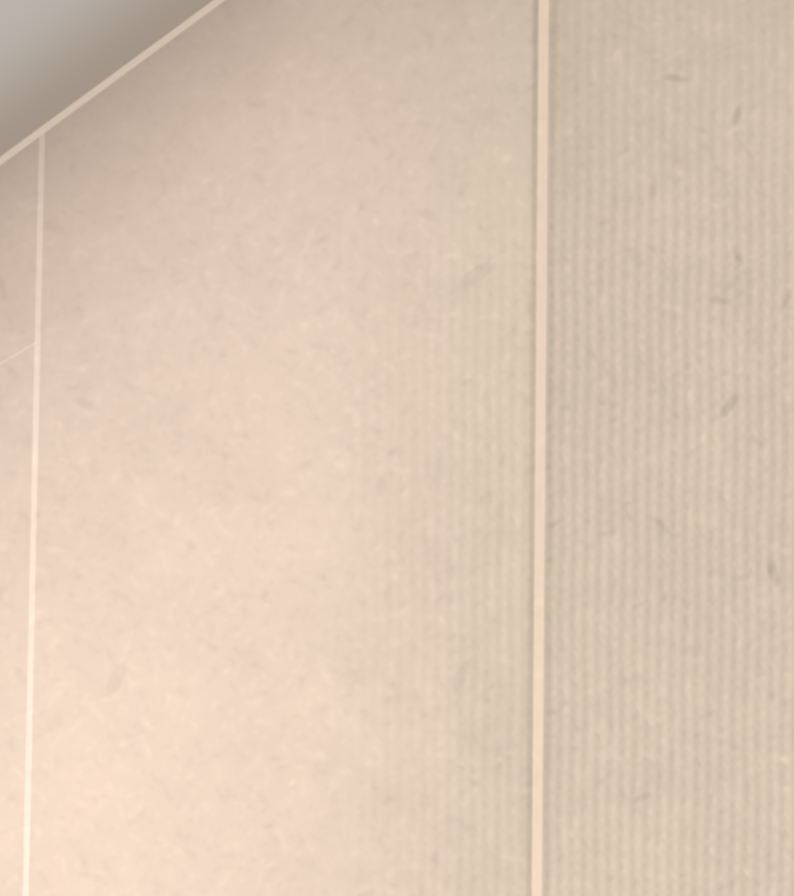
Give the GLSL for this texture, as a Shadertoy shader.

```glsl
#define RIB_PITCH 0.0138
#define RIB_DEPTH 0.024
#define FIBRE_DEPTH 0.026
#define MOTTLE_DEPTH 0.014
#define FLECK_DEPTH 0.07
#define PAPER_TINT vec3(1.0, 0.906, 0.818)
#define SEAM_COLOR vec3(0.95, 0.86, 0.765)
#define TRIM_COLOR vec3(0.83, 0.765, 0.69)
#define CEILING_NEAR vec3(0.64, 0.585, 0.53)
#define CEILING_FAR vec3(0.73, 0.70, 0.67)

const float TAU = 6.2831853;

vec3 hash3(vec2 cell) {
    vec3 q = fract(cell.xyx * vec3(0.1031, 0.1030, 0.0973));
    q += dot(q, q.yxz + 33.33);
    return fract((q.xxy + q.yzz) * q.zyx);
}

// Cellular noise: one signed, randomly turned soft streak per cell
float streaks(vec2 p, float stretch) {
    vec2 cell = floor(p);
    float total = 0.0;
    for (int j = -1; j <= 1; j++)
    for (int i = -1; i <= 1; i++) {
        vec2 id = cell + vec2(i, j);
        vec3 h = hash3(id);
        vec2 d = p - id - h.xy;
        float angle = TAU * hash3(id + 71.0).x;
        vec2 axis = vec2(cos(angle), sin(angle));
        float across = dot(d, vec2(-axis.y, axis.x)) * stretch;
        float along = dot(d, axis);
        float window = max(0.0, 1.0 - dot(d, d));
        total += (2.0 * h.z - 1.0) * window * window
               * exp(-3.0 * (along * along + across * across));
    }
    return total;
}

// Smooth-edged line of the given half width
float band(float dist, float halfWidth) {
    float soft = max(0.0018, 0.7 / iResolution.y);
    return 1.0 - smoothstep(halfWidth - soft, halfWidth + soft, abs(dist));
}

void mainImage(out vec4 fragColor, in vec2 fragCoord) {
    vec2 p = fragCoord / iResolution.y;
    float u = fragCoord.x / iResolution.x;

    // Layout: sloping ceiling edge and two nearly vertical seams
    float below = dot(p - vec2(0.0, 0.82), vec2(0.592, -0.806));
    float fromSeam = p.x - mix(0.599, 0.607, p.y);
    float fromLeftSeam = p.x - mix(0.0286, 0.0501, p.y);
    float rightPanel = smoothstep(-0.002, 0.002, fromSeam);

    // Broad light: shade under the ceiling, glow at lower left
    float light = 0.69 + 0.235 * (1.0 - exp(-max(below, 0.0) / 0.15));
    light += 0.05 * (1.0 - smoothstep(0.0, 0.5, length(p * vec2(1.0, 0.75))));
    light -= 0.055 * smoothstep(0.35, 0.69, u) * (1.0 - rightPanel);
    light -= rightPanel * mix(0.065, 0.09, smoothstep(0.0, 0.6, p.y));

    // Paper fibres, mottling and a few dark flecks
    float mottle = streaks(p * 9.0, 1.3) + 0.8 * streaks(p * 23.0 + 5.0, 1.6);
    float fibre = streaks(p * 48.0 + 17.0, 3.0) + 0.7 * streaks(p * 95.0 + 41.0, 2.0);
    float fleck = smoothstep(0.5, 0.95, -streaks(p * 17.0 + 29.0, 3.5));
    float texture_ = mix(0.55, 1.0, smoothstep(0.0, 0.3, below));
    light += texture_ * (MOTTLE_DEPTH * mottle + FIBRE_DEPTH * fibre);
    light -= FLECK_DEPTH * fleck * mix(0.4, 1.0, rightPanel);

    // Vertical ribs, fading out leftward and upward, broken by fibres
    float wobble = 0.35 * sin(p.y * 31.0 + p.x * 17.0) + 0.6 * fibre;
    float rib = sin(TAU * fromSeam / RIB_PITCH + wobble);
    float ribFade = smoothstep(0.36, 0.66, u) * (1.0 - smoothstep(0.5, 0.95, p.y));
    float ribRight = mix(1.0, 0.4, smoothstep(0.65, 1.0, p.y));
    light += RIB_DEPTH * rib * mix(0.65 * ribFade, ribRight, rightPanel)
           * (0.8 + 0.3 * sin(p.y * 410.0 + 5.0 * mottle + 2.0 * floor(fromSeam / RIB_PITCH)));

    // Shallow shadows beside the main seam
    light -= 0.09 * exp(-pow((fromSeam + 0.009) / 0.004, 2.0));
    light -= 0.035 * exp(-pow((fromSeam - 0.011) / 0.006, 2.0));

    vec3 color = light * PAPER_TINT;
    color += vec3(0.006, -0.002, 0.002) * (1.0 - smoothstep(0.3, 0.6, u));
    color += vec3(-0.008, 0.004, -0.004) * smoothstep(0.48, 0.66, u);

    // Seams and the faint crease in the left strip
    float seamGlow = mix(1.02, 0.94, p.y) + 0.015 * fibre;
    color = mix(color, SEAM_COLOR * seamGlow, 0.9 * band(fromSeam, 0.0055));
    vec3 leftSeam = color + mix(0.09, 0.065, p.y);
    color = mix(color, leftSeam, band(fromLeftSeam, 0.0032));
    float crease = band(p.y - 0.594 - 0.58 * p.x, 0.0018);
    color += 0.04 * crease * (1.0 - smoothstep(-0.003, 0.0, fromLeftSeam));

    // Ceiling and its bright edge
    vec3 ceiling = mix(CEILING_NEAR, CEILING_FAR, smoothstep(0.0, 0.13, -below));
    float edge = max(0.0018, 0.7 / iResolution.y);
    color = mix(ceiling, color, smoothstep(-edge, edge, below));
    color = mix(color, TRIM_COLOR, 0.9 * band(below, 0.004));

    fragColor = vec4(clamp(color, 0.0, 1.0), 1.0);
}
```
